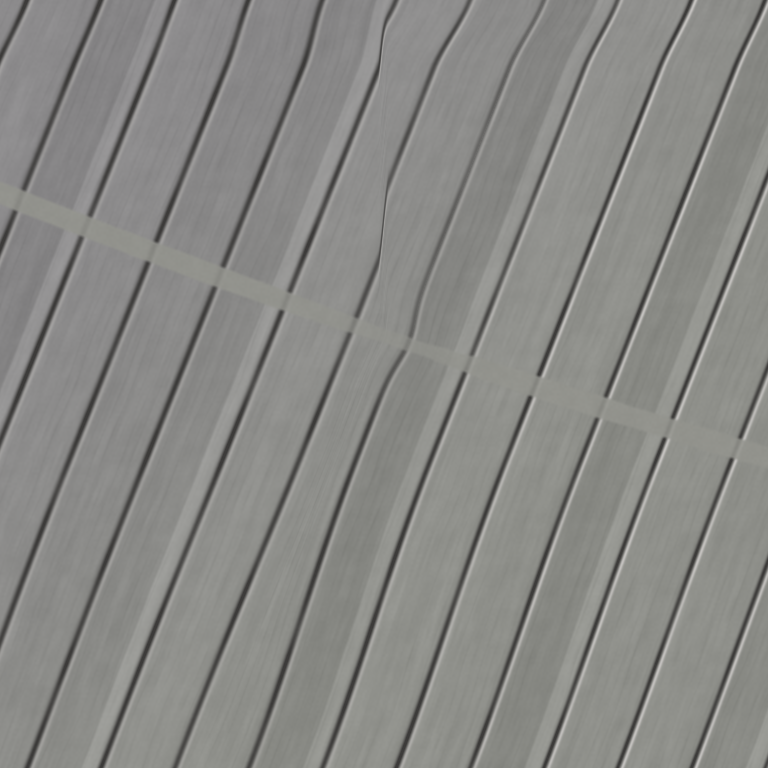
A WebGL 2 fragment shader for this texture:

```glsl
#version 300 es
precision highp float;
// Slanted grey panels parted by dark grooves with a lit right edge, crossed by
// one pale strap. A sheared, gently warped phase numbers the panels; noise
// stretched along them gives the grain, and a jump in the warp bends the grooves.

uniform vec2 u_resolution;
out vec4 fragColor;

const float PERIOD = 0.0961;   // panel width, measured across the canvas
const float SHEAR = 0.384;     // four panels of drift from top to bottom
const float OFFSET = 0.0365;

const vec3 PANEL_COOL = vec3(0.545, 0.540, 0.545);
const vec3 PANEL_WARM = vec3(0.562, 0.566, 0.545);
const vec3 STRAP = vec3(0.575, 0.577, 0.553);
const vec3 GROOVE = vec3(0.235, 0.230, 0.225);
const vec3 EDGE_LIGHT = vec3(0.80, 0.79, 0.78);

float hash(vec2 p) {
  vec3 q = fract(vec3(p.xyx) * 0.1031);
  q += dot(q, q.yzx + 33.33);
  return fract((q.x + q.y) * q.z);
}

float noise(vec2 p) {
  vec2 cell = floor(p), f = fract(p);
  f = f * f * (3.0 - 2.0 * f);
  return mix(mix(hash(cell), hash(cell + vec2(1, 0)), f.x),
             mix(hash(cell + vec2(0, 1)), hash(cell + vec2(1, 1)), f.x), f.y);
}

float bell(float x, float width) {
  return exp(-x * x / (width * width));
}

// Sideways shift of the grooves, with a sudden step near the middle.
float warp(vec2 p, float phase) {
  float leftShift = mix(-0.0065, 0.012, p.x * 2.0);
  float rightShift = mix(-0.0145, -0.005, p.x * 2.0 - 1.0);
  float side = max(smoothstep(0.492, 0.506, p.x), smoothstep(6.3, 6.7, phase));
  float envelope = smoothstep(0.0, 0.09, p.y) * (1.0 - smoothstep(0.6, 1.0, p.y));
  float kink = 0.009 * bell(length(p - vec2(0.532, 0.445)), 0.042);
  return mix(leftShift, max(rightShift, -0.0145), side) * envelope + kink;
}

// Panel number and position: grooves lie at whole values.
float panelPhase(vec2 p) {
  float x = p.x + SHEAR * p.y - OFFSET;
  return (x - warp(p, x / PERIOD)) / PERIOD;
}

// Tone of one panel: own shade, long grain, ripples and a pale side strip.
float panelTone(float phase, float along) {
  float id = floor(phase), f = phase - id;
  float tone = 0.018 * (hash(vec2(id + 40.0, 3.0)) - 0.5);
  tone += 0.026 * (noise(vec2(phase * 9.0 + 90.0, along * 5.0)) - 0.5);
  tone += 0.022 * (noise(vec2(phase * 22.0 + 300.0, along * 34.0)) - 0.5);
  tone += 0.014 * (noise(vec2(phase * 4.0 + 60.0, along * 70.0)) - 0.5);
  // Thin dark streaks running down the panel.
  float streak = fract(f * 8.0 + 0.5 * noise(vec2(id + 50.0, along * 14.0)));
  tone -= 0.016 * bell(streak - 0.5, 0.14) * noise(vec2(phase * 8.0 + 80.0, along * 9.0));
  // Every third panel is darker, with a pale strip on its right.
  float special = 1.0 - step(0.5, abs(mod(id, 3.0) - 1.0));
  float strip = smoothstep(0.70, 0.75, f);
  return tone + special * mix(-0.024, 0.038, strip);
}

// Dark groove and lit edge around the nearest whole phase.
vec3 addGroove(vec3 color, float phase, float along, float sharp, float visible) {
  float id = floor(phase + 0.5), d = phase - id;
  float soft = bell(id - 7.0, 1.2) * (1.0 - smoothstep(0.4, 0.6, along));
  float wear = 0.85 + 0.3 * noise(vec2(id + 20.0, along * 22.0));
  float dark = bell(d + 0.016, mix(0.046, 0.035, sharp));
  float light = bell(d - 0.045, mix(0.034, 0.027, sharp));
  float strength = visible * wear * (1.0 - 0.45 * soft);
  color = mix(color, EDGE_LIGHT, clamp(light * strength * mix(0.48, 0.88, sharp), 0.0, 1.0));
  return mix(color, GROOVE, clamp(dark * strength * 0.98, 0.0, 1.0));
}

// Coverage of the strap, narrower and fainter where the grooves bend.
float strapMask(vec2 p) {
  float center = 0.251 + 0.40 * p.x - 0.055 * p.x * p.x;
  float pinch = bell(p.x - 0.52, 0.10);
  float halfWidth = mix(0.0145, 0.009, pinch);
  halfWidth += 0.002 * (noise(vec2(p.x * 40.0, 7.0)) - 0.5);
  float edge = 1.0 - smoothstep(halfWidth - 0.003, halfWidth + 0.003, abs(p.y - center));
  return edge * mix(0.94, 0.66, pinch);
}

void main() {
  vec2 p = gl_FragCoord.xy / u_resolution;
  p.y = 1.0 - p.y;   // measure downwards from the top
  float phase = panelPhase(p);
  float strap = strapMask(p);

  // Panels warm and brighten towards the lower right.
  vec3 color = mix(PANEL_COOL, PANEL_WARM, smoothstep(0.2, 1.4, p.x + p.y));
  color += panelTone(phase, p.y);

  // Strap over the panels, hiding most of each groove.
  float mottling = 0.012 * (noise(p * 90.0) - 0.5);
  color = mix(color, STRAP + mottling, strap);
  float sharp = smoothstep(0.35, 0.85, p.x);
  color = addGroove(color, phase, p.y, sharp, 1.0 - 0.92 * strap);

  // Fine surface speckle.
  color += 0.010 * (noise(p * 300.0) - 0.5);
  fragColor = vec4(clamp(color, 0.0, 1.0), 1.0);
}
```
